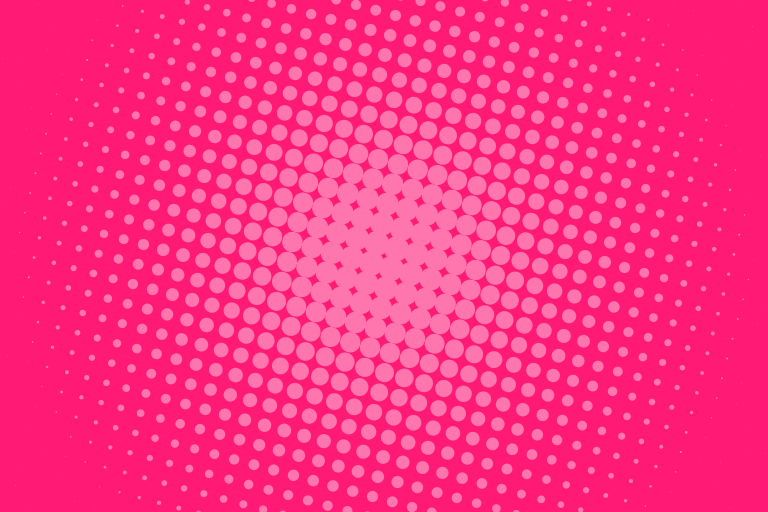
A WebGL 1 fragment shader for this background:

```glsl
precision highp float;
// Radial halftone: a tilted square grid of pink dots on hot pink.
// Dots overlap at the centre and shrink to nothing at a circular rim;
// each pixel takes the nearest dot edge among its 3x3 neighbouring cells.

uniform vec2 u_resolution;

const vec3 HOT_PINK = vec3(1.0, 0.10, 0.46);
const vec3 LIGHT_PINK = vec3(1.0, 0.457, 0.684);

// Lengths are fractions of the canvas height
const float CELL_SIZE = 0.03996;
const float GRID_TILT = radians(-15.0);
const float MAX_RADIUS = 0.025;
const float RIM_DISTANCE = 0.727;
const float FALLOFF_POWER = 0.8;

vec2 rotate(vec2 p, float angle) {
  float c = cos(angle);
  float s = sin(angle);
  return vec2(c * p.x + s * p.y, c * p.y - s * p.x);
}

// Dot radius for a dot centred at this distance from the middle
float dotRadius(float centreDistance, float rim, float largest) {
  float remaining = max(1.0 - centreDistance / rim, 0.0);
  return largest * pow(remaining, FALLOFF_POWER);
}

// Signed distance to the closest dot; grid corners meet at the origin
float halftoneDistance(vec2 p, float cellSize) {
  vec2 cell = floor(p / cellSize);
  float nearest = 1.0;
  for (int y = -1; y <= 1; y++) {
    for (int x = -1; x <= 1; x++) {
      vec2 centre = (cell + vec2(float(x), float(y)) + 0.5) * cellSize;
      float radius = dotRadius(length(centre), RIM_DISTANCE, MAX_RADIUS);
      // Vanished dots must not leave a speck
      float edge = radius > 0.0 ? length(p - centre) - radius : 1.0;
      nearest = min(nearest, edge);
    }
  }
  return nearest;
}

void main() {
  vec2 p = (gl_FragCoord.xy - 0.5 * u_resolution) / u_resolution.y;
  float pixel = 1.0 / u_resolution.y;

  float edge = halftoneDistance(rotate(p, GRID_TILT), CELL_SIZE);
  float coverage = clamp(0.5 - edge / pixel, 0.0, 1.0);

  gl_FragColor = vec4(mix(HOT_PINK, LIGHT_PINK, coverage), 1.0);
}
```
